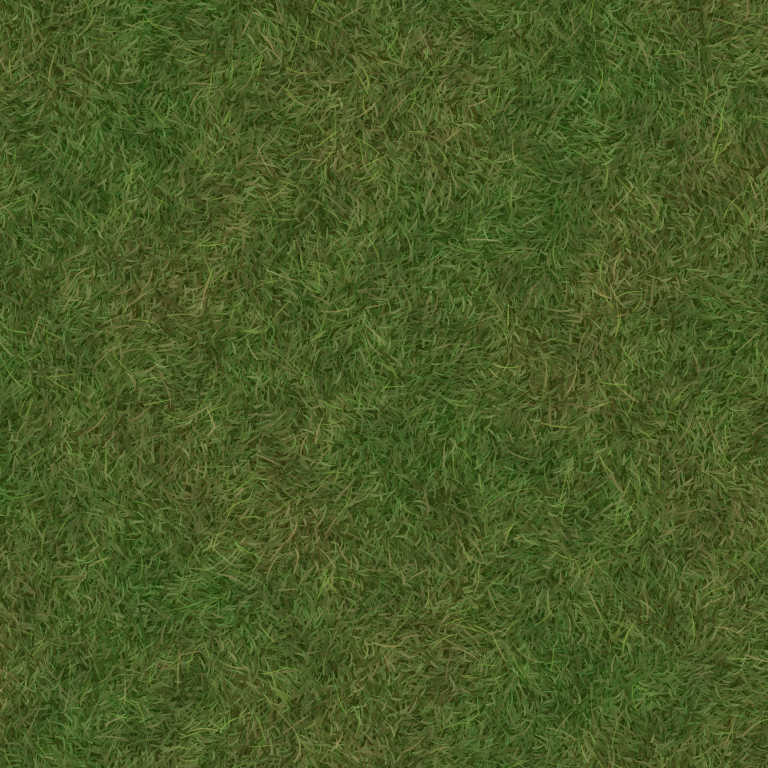
Write a Shadertoy shader that draws this texture.

```glsl
// A meadow seen from above: many layers of short, curved, tapering blades,
// each scattered on its own turned grid, darker below and lighter on top.
// Layered sines comb the blades into tufts and tint broad lush and dry patches.

const int   LAYERS       = 11;
const int   STRAY_LAYERS = 3;
const float CELL         = 0.0135;  // grid cell of the turf, in canvas heights
const float BLADE_WIDTH  = 0.00135; // half width of a blade
const float STRAY_CELL   = 0.026;
const float STRAY_WIDTH  = 0.0010;
const float STRAY_SHARE  = 0.22;    // share of cells that hold a stray blade
const float CONTRAST     = 0.62;    // spread of tone between blades
const float LAYER_STEP   = 0.035;   // darkening per layer of depth
const float MAIN_ANGLE   = 1.2;
const float TUFT_SWING   = 1.5;     // how far tufts turn the blades
const float BLADE_SWING  = 2.2;     // how far single blades turn

const vec3 SOIL        = vec3(0.16, 0.22, 0.06);
const vec3 GRASS_DARK  = vec3(0.19, 0.27, 0.07);
const vec3 GRASS_LIGHT = vec3(0.43, 0.52, 0.28);
const vec3 DRY_SHIFT   = vec3(0.025, -0.020, 0.005);
const vec3 STRAY_GREEN = vec3(0.42, 0.54, 0.21);
const vec3 STRAY_STRAW = vec3(0.50, 0.49, 0.29);

vec4 hash4(vec3 p) {
    vec4 q = fract(p.xyzx * vec4(0.1031, 0.1030, 0.0973, 0.1099));
    q += dot(q, q.wzxy + 33.33);
    return fract((q.xxyz + q.yzzw) * q.zywx);
}

mat2 turn(float angle) {
    float c = cos(angle), s = sin(angle);
    return mat2(c, s, -s, c);
}

// Layered sines, roughly -1 to 1.
float waves(vec2 p) {
    float sum = 0.0, amplitude = 0.5;
    for (int i = 0; i < 4; i++) {
        sum += amplitude * sin(p.x + 1.6 * sin(p.y * 0.8 + float(i)));
        p = turn(1.1) * p * 1.7 + 2.3;
        amplitude *= 0.68;
    }
    return sum;
}

// Coverage of a bent, tapering blade; also gives the place along and across it.
float bladeMask(vec2 p, float halfLength, float halfWidth, float bend, out vec2 place) {
    float along = p.x / halfLength;
    float across = p.y - bend * halfLength * (along * along - 0.4);
    float width = halfWidth * (1.0 - 0.75 * smoothstep(-0.2, 1.0, along));
    place = vec2(along, clamp(across / halfWidth, -1.0, 1.0));
    float pixel = 1.0 / iResolution.y;
    float side = clamp((width - abs(across)) / pixel + 0.5, 0.0, 1.0);
    float ends = clamp((halfLength - abs(p.x)) / pixel, 0.0, 1.0);
    return side * ends;
}

vec3 turfColor(vec4 look, vec2 place, float depth) {
    float tone = 0.52 + CONTRAST * (look.x + look.y - 1.0) - LAYER_STEP * depth;
    tone += 0.10 * place.x + 0.08 * place.y;
    return mix(GRASS_DARK, GRASS_LIGHT, max(tone, -0.25)) + DRY_SHIFT * (2.4 * look.z - 1.0);
}

vec3 strayColor(vec4 look, vec2 place) {
    vec3 color = mix(STRAY_GREEN, STRAY_STRAW, smoothstep(0.35, 0.75, look.z));
    return color * (0.85 + 0.3 * look.x + 0.1 * place.x);
}

// Lays one layer of blades over the colour below.
vec3 addLayer(vec3 color, vec2 uv, float layer, float depth, bool stray) {
    float cell = stray ? STRAY_CELL : CELL * (0.85 + 0.3 * fract(layer * 0.618));
    float width = stray ? STRAY_WIDTH : BLADE_WIDTH;
    mat2 grid = turn(layer * 1.37);
    vec2 home = floor(grid * uv / cell);

    for (int y = -1; y <= 1; y++)
    for (int x = -1; x <= 1; x++) {
        vec2 id = home + vec2(x, y);
        vec4 shape = hash4(vec3(id + 211.0, layer * 7.0 + 3.0));
        vec4 look = hash4(vec3(id + 457.0, layer * 11.0 + 5.0));
        if (stray && look.w > STRAY_SHARE) continue;

        vec2 center = (id + shape.xy) * cell * grid; // vector * matrix turns back
        float angle = MAIN_ANGLE + TUFT_SWING * waves(center * 17.0)
                    + BLADE_SWING * (shape.z - 0.5);
        float halfLength = cell * mix(0.5, 0.93, shape.w);
        float bend = 0.5 * (look.y - 0.5);
        vec2 place;
        float mask = bladeMask((uv - center) * turn(angle), halfLength,
                               width * (0.7 + 0.6 * look.z), bend, place);
        if (mask <= 0.0) continue;
        vec3 blade = stray ? strayColor(look, place) : turfColor(look, place, depth);
        color = mix(color, blade, mask * (stray ? 0.75 : 0.95));
    }
    return color;
}

void mainImage(out vec4 fragColor, in vec2 fragCoord) {
    vec2 uv = fragCoord / iResolution.y;

    // Turf from the ground up, then a few long pale blades.
    vec3 color = SOIL;
    for (int i = 0; i < LAYERS; i++)
        color = addLayer(color, uv, float(i), float(LAYERS - 1 - i), false);
    for (int i = 0; i < STRAY_LAYERS; i++)
        color = addLayer(color, uv, float(LAYERS + i), 0.0, true);

    // Broad dry patches, and light and shade between tufts.
    float dryness = waves(uv * 11.0 + 4.0);
    float shade = waves(uv * 38.0 + 9.0);
    color += DRY_SHIFT * 0.7 * dryness;
    color *= 1.0 + 0.04 * dryness + 0.09 * shade;

    fragColor = vec4(clamp(color, 0.0, 1.0), 1.0);
}
```
